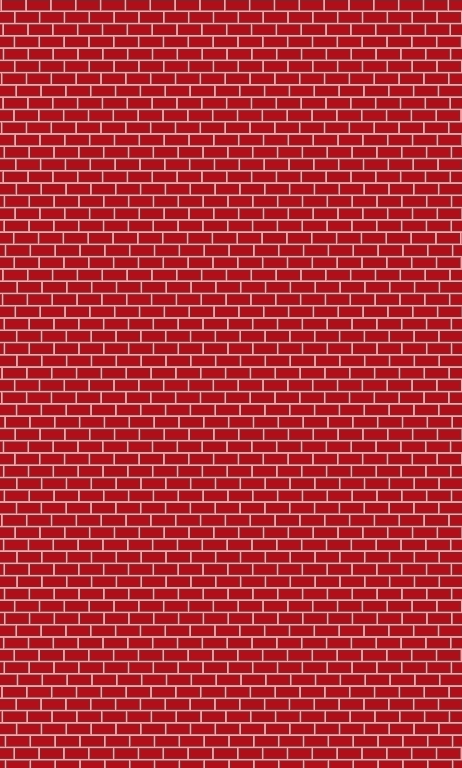
A WebGL 2 fragment shader for this pattern:

```glsl
#version 300 es
precision highp float;
// A red brick wall in running bond with thin pink mortar.
// Each row shifts by half a brick plus a small hashed offset; the distance
// to the brick edge gives both the mortar line and the darkened rim.

uniform vec2 u_resolution;
out vec4 fragColor;

const float ROWS = 62.6;           // brick courses down the canvas
const float COLUMNS = 18.6;        // bricks across the canvas
const float MORTAR_WIDTH = 0.135;  // lengths below are in row heights
const float RIM_WIDTH = 0.25;

const vec3 MORTAR = vec3(1.00, 0.625, 0.645);
const vec3 BRICK = vec3(0.69, 0.06, 0.10);
const vec3 BRICK_RIM = vec3(0.52, 0.135, 0.165);

float hash(float n) {
    return fract(sin(n * 127.1) * 43758.5453);
}

// Horizontal start of a row, in brick lengths
float rowShift(float row, float jitter) {
    return 0.14 + 0.5 * mod(row, 2.0) + jitter * (hash(row) - 0.5);
}

// Distance inward from the nearest edge of a brick, negative in mortar
float brickDepth(vec2 cell, vec2 size, float mortar) {
    vec2 toJoint = (0.5 - abs(cell - 0.5)) * size;
    return min(toJoint.x, toJoint.y) - 0.5 * mortar;
}

// Brick face, darker towards its rim, with a slight tone per brick
vec3 brickColor(float depth, float rim, float tone) {
    float face = clamp(depth / rim, 0.0, 1.0);
    return mix(BRICK_RIM, BRICK, face) * (1.0 + 0.03 * (tone - 0.5));
}

void main() {
    vec2 uv = gl_FragCoord.xy / u_resolution;
    float pixel = ROWS / u_resolution.y;
    float brickLength = u_resolution.x / u_resolution.y * ROWS / COLUMNS;

    // Wall grid, counted from the top left
    vec2 grid = vec2(uv.x * COLUMNS, (1.0 - uv.y) * ROWS + 0.08);
    float row = floor(grid.y);
    grid.x -= rowShift(row, 0.18);
    vec2 id = floor(grid);

    float depth = brickDepth(fract(grid), vec2(brickLength, 1.0), MORTAR_WIDTH);
    vec3 brick = brickColor(depth, RIM_WIDTH, hash(id.x + 37.0 * id.y));
    float inside = smoothstep(-0.5 * pixel, 0.5 * pixel, depth);

    fragColor = vec4(mix(MORTAR, brick, inside), 1.0);
}
```
